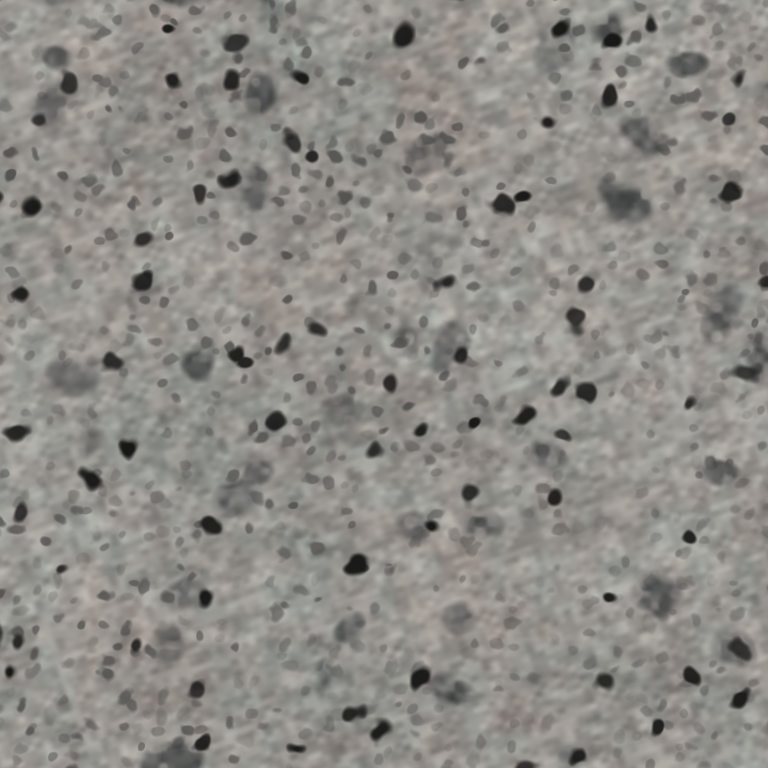
This texture is drawn by a WebGL 1 fragment shader. Its source:

```glsl
precision highp float;
uniform vec2 u_resolution;

float hash(vec2 p) {
  vec3 q = fract(vec3(p.xyx) * 0.1031);
  q += dot(q, q.yzx + 33.33);
  return fract((q.x + q.y) * q.z);
}

float noise(vec2 p) {
  vec2 cell = floor(p), f = fract(p);
  f = f * f * (3.0 - 2.0 * f);
  return mix(mix(hash(cell), hash(cell + vec2(1.0, 0.0)), f.x),
             mix(hash(cell + vec2(0.0, 1.0)), hash(cell + 1.0), f.x), f.y);
}

// Coverage of irregular grains scattered on a jittered grid.
// The radius is in canvas units; faintest is the lowest opacity of a grain.
float grains(vec2 p, float cells, float share, float radius, float faintest, float seed) {
  vec2 q = p * cells, home = floor(q);
  float wobble = noise(p * 0.9 / radius + seed) - 0.5;
  float cover = 0.0;
  for (int y = -1; y <= 1; y++) {
    for (int x = -1; x <= 1; x++) {
      vec2 id = home + vec2(float(x), float(y));
      vec2 key = id + seed;
      vec2 center = id + vec2(hash(key + 11.3), hash(key + 27.7));
      float angle = 0.5 + 2.4 * (hash(key + 41.9) - 0.5);
      float c = cos(angle), s = sin(angle);
      vec2 d = mat2(c, -s, s, c) * (q - center) / (cells * radius);
      d *= vec2(0.85, 1.15);
      float reach = length(d) / mix(0.65, 1.25, hash(key + 63.1)) + 0.9 * wobble;
      float present = step(hash(key + 5.5), share);
      float opacity = mix(faintest, 1.0, hash(key + 82.4));
      cover = max(cover, present * opacity * (1.0 - smoothstep(0.55, 1.3, reach)));
    }
  }
  return cover;
}

void main() {
  vec2 p = gl_FragCoord.xy / min(u_resolution.x, u_resolution.y) + 3.0;

  // Mottled ground, drawn out slightly along a rising diagonal
  vec2 along = mat2(0.94, -0.34, 0.34, 0.94) * p * vec2(0.85, 1.1);
  float mottle = 0.42 * noise(along * 62.0) + 0.38 * noise(along * 115.0 + 19.0)
               + 0.20 * noise(p * 9.0 + 7.0);
  vec3 color = mix(vec3(0.43, 0.42, 0.405), vec3(0.76, 0.75, 0.725), mottle);

  // Faint pink and green tints
  float tint = 0.6 * noise(p * 34.0 + 51.0) + 0.4 * noise(p * 5.0 + 73.0) - 0.5;
  color += tint * vec3(0.045, -0.015, -0.01);

  // Small grey specks, denser in some regions
  float region = smoothstep(0.25, 0.75, noise(p * 4.0 + 31.0));
  float specks = grains(p, 46.0, 0.36, 0.0075, 0.2, 101.0);
  color = mix(color, vec3(0.31, 0.305, 0.295), specks * mix(0.5, 0.9, region));

  // Broken smoky patches
  float patches = grains(p, 9.0, 0.38, 0.024, 0.45, 211.0);
  float broken = smoothstep(0.2, 0.65, noise(p * 75.0 + 13.0));
  vec3 smoke = mix(vec3(0.22, 0.23, 0.23), vec3(0.38, 0.385, 0.38), noise(p * 90.0));
  color = mix(color, smoke, patches * mix(0.4, 1.0, broken));

  // Black mineral grains
  float black = grains(p, 15.0, 0.34, 0.0115, 0.75, 307.0);
  color = mix(color, vec3(0.09, 0.09, 0.085), black);

  gl_FragColor = vec4(color, 1.0);
}
```
